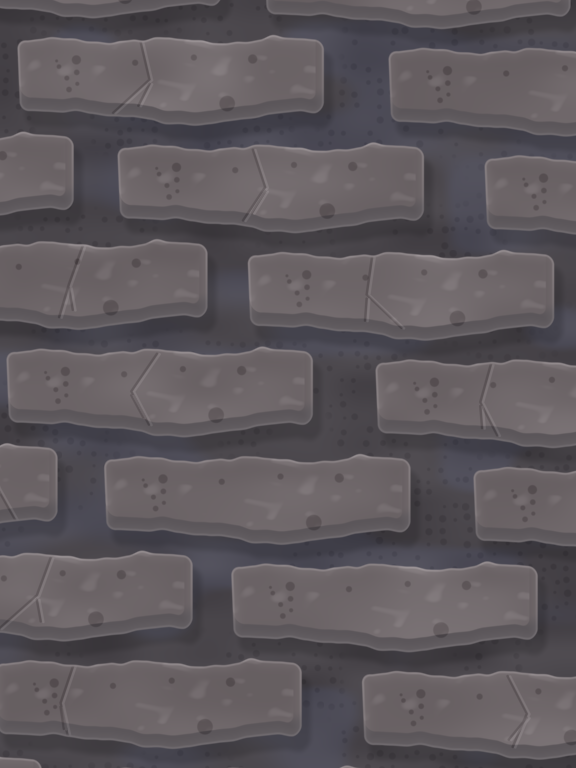
Write a WebGL 1 fragment shader that draws this texture.

```glsl
precision highp float;
// Weathered stone bricks in staggered courses over dark, dotted mortar.
// Each brick is a chipped rounded plate with a bevel, pale rim, pits, stains and cracks;
// lengths are in units of one course, measured from the upper left corner.
uniform vec2 u_resolution;

#define COURSES 7.385
#define PITCH 3.45
#define STAGGER 1.106
#define BRICK_WIDTH 2.95
#define TILT 0.03
#define CORNER 0.09
#define SHADOW_SHIFT vec2(0.07, 0.13)
#define CRACKED_SHARE 0.65
#define FACE vec3(0.42, 0.39, 0.40)
#define FACE_LIGHT vec3(0.48, 0.45, 0.46)
#define BEVEL vec3(0.355, 0.335, 0.35)
#define MORTAR vec3(0.285, 0.27, 0.29)

float hash(vec2 p) {
  return fract(sin(dot(p, vec2(127.1, 311.7))) * 43758.55);
}

float noise(vec2 p) {
  vec2 i = floor(p), f = fract(p);
  f = f * f * (3.0 - 2.0 * f);
  return mix(mix(hash(i), hash(i + vec2(1, 0)), f.x),
             mix(hash(i + vec2(0, 1)), hash(i + vec2(1, 1)), f.x), f.y);
}

float bell(float x, float width) { return exp(-x * x / (width * width)); }

float plate(vec2 p, vec2 lo, vec2 hi, float r) {
  vec2 d = abs(p - 0.5 * (lo + hi)) - 0.5 * (hi - lo) + r;
  return length(max(d, 0.0)) + min(max(d.x, d.y), 0.0) - r;
}

float segment(vec2 p, vec2 a, vec2 b) {
  vec2 ab = b - a;
  return length(p - a - ab * clamp(dot(p - a, ab) / dot(ab, ab), 0.0, 1.0));
}

// Uneven upper (x) and lower (y) edges along the brick
vec2 edges(float x) {
  float top = 0.02 - 0.022 * cos(5.7 * (x - 1.45)) + 0.025 * (noise(vec2(x * 9.0, 3.0)) - 0.5);
  float bottom = 0.70 + 0.13 * bell(x - 1.68, 0.75) + 0.03 * (noise(vec2(x * 7.0, 8.0)) - 0.5);
  return vec2(top - 0.02 * bell(x - 2.47, 0.08), bottom);
}

float brickDist(vec2 p) {
  vec2 e = edges(p.x);
  return plate(p, vec2(0.04 * p.y, e.x), vec2(BRICK_WIDTH, e.y), CORNER);
}

float crackDist(vec2 p, vec2 id) {
  float a = hash(id + 3.1), b = hash(id + 5.7), c = hash(id + 9.2);
  vec2 start = vec2(0.7 + 1.7 * a, 0.04);
  vec2 bend = start + vec2(0.6 * b - 0.3, 0.36);
  float d = min(segment(p, start, bend), segment(p, bend, bend + vec2(0.8 * c - 0.4, 0.32)));
  return min(d, segment(p, bend + vec2(0.0, 0.04), bend + vec2(0.15 - 0.4 * b, 0.25)));
}

vec3 mortarColor(vec2 p, float px) {
  float patches = noise(p * vec2(1.3, 2.2) + 4.0);
  vec3 col = MORTAR + vec3(0.06, 0.06, 0.06) * (noise(p * vec2(2.0, 3.5)) - 0.5);
  col += vec3(0.015, 0.025, 0.05) * smoothstep(0.5, 0.75, patches);
  vec2 cell = floor(p / 0.12);
  vec2 center = 0.3 + 0.4 * vec2(hash(cell), hash(cell + 17.0));
  float d = (length(fract(p / 0.12) - center) - 0.12 - 0.18 * hash(cell + 31.0)) * 0.12;
  float dots = smoothstep(px, -px, d) * step(0.4, hash(cell + 53.0));
  return col - 0.03 * dots * smoothstep(0.35, 0.6, noise(p * 1.7 + 9.0));
}

vec3 brickColor(vec2 p, vec2 id, float dist, float px) {
  // Face: soft light, stains and pale scuffs
  float glow = 0.4 * noise(p * vec2(1.6, 3.0) + id * 7.0) + 0.35 * p.y + 0.2 * bell(p.x - 1.7, 0.8);
  vec3 col = mix(FACE - 0.015, FACE_LIGHT, smoothstep(0.2, 0.95, glow));
  float scuff = noise(vec2(p.x * 6.0 + p.y * 4.0, p.y * 9.0 - p.x * 2.0));
  col += 0.05 * smoothstep(0.7, 0.95, scuff);
  col += 0.025 * (hash(id) - 0.5);
  // Bevel along the lower and right sides
  vec2 e = edges(p.x);
  float inner = plate(p, vec2(0.09 * smoothstep(0.35, 0.7, p.y), -0.3),
                      vec2(BRICK_WIDTH - 0.08, e.y - 0.13), 0.07);
  float bevel = smoothstep(-px, px, inner);
  float lower = smoothstep(-0.25, -0.1, p.y - e.y);
  col = mix(col, mix(FACE - 0.02, BEVEL, lower), bevel);
  // Pits: a spaced line, a small cluster and one large hollow
  float pit = length(p - vec2(2.02, 0.63)) - 0.075;
  for (int i = 0; i < 4; i++) {
    float k = float(i);
    pit = min(pit, length(p - vec2(0.57 + 0.565 * k, 0.21 + 0.03 * sin(k * 2.0))) - 0.034 - 0.01 * cos(k * 2.1));
  }
  for (int i = 0; i < 6; i++) {
    vec2 k = vec2(float(i), 2.0);
    vec2 at = vec2(0.34 + 0.25 * hash(k), 0.22 + 0.055 * k.x);
    pit = min(pit, length(p - at) - 0.012 - 0.016 * hash(k + 4.0));
  }
  col -= 0.075 * smoothstep(px, -px, pit);
  // Cracks: a dark line with a lit side
  float cracked = step(hash(id + 21.0), CRACKED_SHARE) * smoothstep(0.0, 0.04, -dist);
  col -= 0.07 * cracked * smoothstep(0.01 + px, 0.004, crackDist(p, id));
  col += 0.06 * cracked * smoothstep(0.01 + px, 0.004, crackDist(p - vec2(0.025, 0.005), id));
  // Pale rim, strongest on the top edge
  float rim = smoothstep(0.03, 0.008, -dist);
  return col + rim * mix(0.09, 0.05, smoothstep(0.1, 0.5, p.y)) + 0.03 * bell(dist, 0.07);
}

void main() {
  float px = COURSES / u_resolution.y;
  vec2 q = vec2(gl_FragCoord.x, u_resolution.y - gl_FragCoord.y) * px;
  float nearest = 10.0, shade = 0.0;
  vec2 local = vec2(0.0), id = vec2(0.0);
  // Find the nearest brick and gather the shadows of its neighbors
  for (int i = -1; i <= 1; i++) {
    float row = floor(q.y + 0.683 - TILT * q.x) + float(i);
    float shift = 2.5 + STAGGER * row;
    for (int j = -1; j <= 1; j++) {
      float column = floor((q.x - shift) / PITCH) + float(j);
      float left = shift + PITCH * column;
      float top = row - 0.683 + TILT * (left + 0.5 * BRICK_WIDTH);
      left += 0.135 * cos(1.486 * (left - 3.37));
      vec2 p = q - vec2(left, top);
      float d = brickDist(p);
      shade = max(shade, smoothstep(0.06, -0.03, brickDist(p - SHADOW_SHIFT)));
      if (d < nearest) { nearest = d; local = p; id = vec2(row, column); }
    }
  }
  vec3 ground = mortarColor(q, px) * (1.0 - 0.14 * shade);
  vec3 brick = brickColor(local, id, nearest, px);
  gl_FragColor = vec4(mix(ground, brick, smoothstep(px, -px, nearest)), 1.0);
}
```
